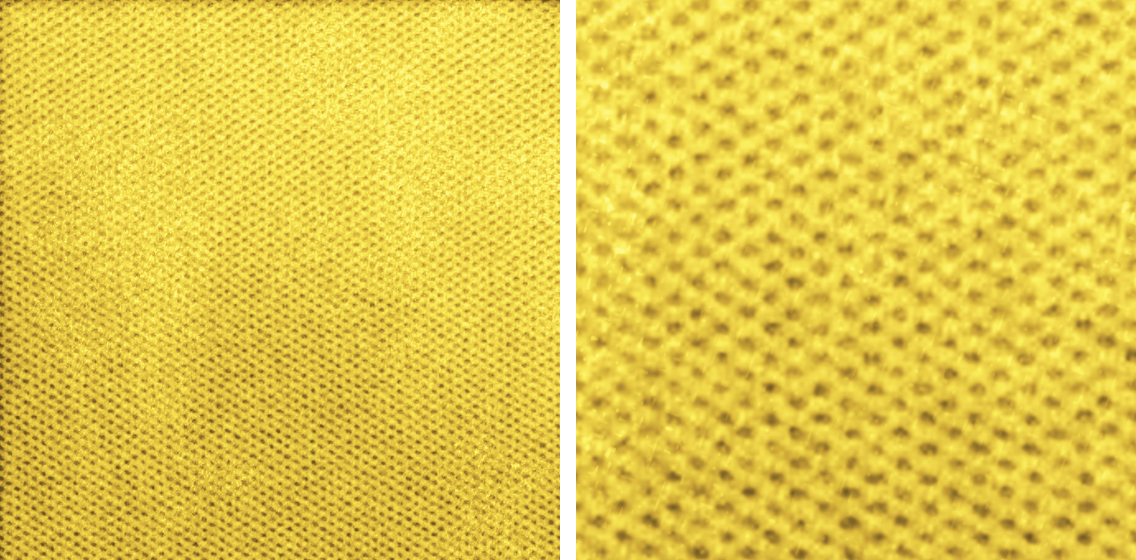
Left: the whole. Right: its middle third, enlarged.
This texture is drawn by a Shadertoy shader. Its source:

```glsl
#define REPEATS vec2(33.0, 55.0)
#define HOLE_SIZE vec2(0.24, 0.18)
#define HOLE_DEPTH 2.6
#define RELIEF 0.5
#define BASE_TONE 3.25
#define LIGHT_RANGE 1.2
#define PATCH_STRENGTH 1.1
#define FIBER_STRENGTH 3.0
#define WARP 0.5
#define GLINT 1.1
#define TAU 6.2831853

const vec3 RAMP[6] = vec3[6](
    vec3(0.64, 0.51, 0.18), vec3(0.79, 0.64, 0.21), vec3(0.87, 0.75, 0.24),
    vec3(0.94, 0.84, 0.29), vec3(0.98, 0.93, 0.36), vec3(0.99, 0.97, 0.54));

float hash(vec2 p) {
    return fract(sin(dot(p, vec2(127.1, 311.7))) * 43758.5453);
}

float noise(vec2 p) {
    vec2 i = floor(p), f = fract(p);
    f = f * f * (3.0 - 2.0 * f);
    return mix(mix(hash(i), hash(i + vec2(1, 0)), f.x),
               mix(hash(i + vec2(0, 1)), hash(i + vec2(1, 1)), f.x), f.y);
}

float fbm(vec2 p) {
    float sum = 0.0, weight = 0.5;
    for (int i = 0; i < 4; i++) {
        sum += weight * noise(p);
        p = p * 2.03 + 17.3;
        weight *= 0.5;
    }
    return sum / 0.9375;
}

// Oval dimples with a darker core on two interleaved grids
float holes(vec2 p, float slant, float lit) {
    float depth = 0.0;
    for (int k = 0; k < 2; k++) {
        vec2 q = p + 0.5 * float(k);
        vec2 id = floor(q) + 71.0 * float(k);
        vec2 jitter = vec2(hash(id), hash(id + 9.2)) - 0.5;
        vec2 d = fract(q) - 0.5 - jitter * vec2(0.08, 0.08);
        d.y *= REPEATS.x / REPEATS.y;
        d.y -= slant * d.x;
        d /= HOLE_SIZE * mix(0.9, 1.08, hash(id + 4.7));
        float r2 = dot(d, d);
        float hole = 0.62 * exp(-1.1 * r2);
        // Core sits under the upper lip, paler backing below it
        d.y -= 0.12;
        r2 = dot(d, d);
        hole += 0.5 * exp(-3.0 * r2 * r2);
        d -= vec2(0.08, -0.25);
        hole -= 0.4 * lit * exp(-7.0 * dot(d, d));
        depth += hole * mix(0.8, 1.15, hash(id + 2.3));
    }
    return depth;
}

// Rounded yarn between the holes, lit from above
float yarnRelief(vec2 p) {
    vec2 a = TAU * (p - 0.5 + vec2(0.04, 0.3));
    return cos(a.x) * cos(a.y);
}

void mainImage(out vec4 fragColor, in vec2 fragCoord) {
    vec2 uv = fragCoord / iResolution.xy;

    // Uneven stretch of the knit
    vec2 bend = vec2(fbm(uv * 4.0), fbm(uv * 4.0 + 31.0)) - 0.5;
    vec2 p = uv * REPEATS + WARP * bend;
    p += 0.12 * (vec2(noise(uv * 110.0), noise(uv * 110.0 + 8.0)) - 0.5);

    // Broad light, patches and vertical folds
    float lit = smoothstep(0.1, 0.85, uv.y + 0.25 * (uv.x - 0.5));
    float patches = fbm(uv * vec2(5.0, 3.5) + 3.7) - 0.5;
    float folds = fbm(uv * vec2(16.0, 2.5) + 12.0) - 0.5;
    float tone = BASE_TONE + LIGHT_RANGE * (lit - 0.5);
    tone += PATCH_STRENGTH * (patches + 0.5 * folds * (1.0 - lit));

    // Knit structure, partly matted by wear
    float wear = smoothstep(0.5, 0.75, fbm(uv * 7.0 + 50.0));
    float slant = mix(-0.2, 0.2, smoothstep(0.35, 0.9, uv.y + 0.2 * uv.x));
    tone -= HOLE_DEPTH * (1.0 - 0.4 * wear) * holes(p, slant, lit);
    tone += RELIEF * yarnRelief(p);

    // Fine upright fibres, grain and small glints
    vec2 along = vec2(uv.x - 0.35 * uv.y, uv.y + 0.35 * uv.x);
    float fiber = 0.5 * noise(along * vec2(280.0, 150.0)) + 0.5 * noise(uv * 340.0);
    tone += FIBER_STRENGTH * (fiber - 0.5) * (0.85 + 0.4 * wear);
    float glint = noise(along * vec2(300.0, 210.0) + 90.0);
    tone += GLINT * smoothstep(0.75, 0.95, glint) * (0.5 + wear);

    // Shaded borders
    float ragged = 0.6 + 0.8 * noise(uv * 12.0);
    tone -= 1.4 * exp(-uv.x / (0.012 * ragged));
    tone -= 2.2 * exp(-(1.0 - uv.y) / (0.008 * ragged));
    tone -= 1.8 * exp(-length((uv - 1.0) * vec2(1.0, 3.0)) / 0.035);

    vec3 color = RAMP[0] * (1.0 + 0.25 * clamp(tone, -1.5, 0.0));
    for (int i = 1; i < 6; i++)
        color = mix(color, RAMP[i], clamp(tone - float(i - 1), 0.0, 1.0));
    fragColor = vec4(color, 1.0);
}
```
